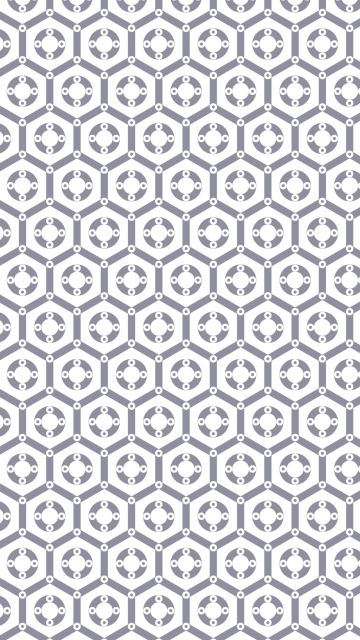
Write a Shadertoy shader that draws this pattern.

```glsl
// Honeycomb lattice of grey struts with a washer-like ring in each cell.
// Each point is folded into its nearest hexagon; distance functions then draw
// the struts, the ring, and the pierced studs on ring and lattice corners.

const vec3  PAPER = vec3(1.0);
const vec3  INK = vec3(0.56, 0.56, 0.62);
const float PITCH = 0.0852;                    // cell spacing / canvas height
const vec2  ORIGIN = vec2(-0.0331, -0.0115);   // a cell centre, from mid canvas

// Sizes below are in units of the cell spacing.
const float STRUT_HALF = 0.066;
const float RING_OUTER = 0.287;
const float RING_INNER = 0.155;
const float STUD_ORBIT = 0.219;
const float STUD_RADIUS = 0.068;
const float STUD_HOLE = 0.027;
const float SQRT3 = 1.7320508;

// Offset from the nearest centre of a triangular lattice with unit spacing.
vec2 hexFold(vec2 p) {
    vec2 size = vec2(1.0, SQRT3);
    vec2 a = mod(p + 0.5 * size, size) - 0.5 * size;
    vec2 b = mod(p, size) - 0.5 * size;
    return dot(a, a) < dot(b, b) ? a : b;
}

// Distance from inside a unit-width hexagon to its boundary.
float hexEdge(vec2 q) {
    return 0.5 - max(q.x, dot(q, vec2(0.5, 0.5 * SQRT3)));
}

float fillMask(float d, float blur) {
    return 1.0 - smoothstep(-blur, blur, d);
}

void mainImage(out vec4 fragColor, in vec2 fragCoord) {
    vec2 uv = (fragCoord - 0.5 * iResolution.xy) / iResolution.y;
    float blur = 0.75 / (iResolution.y * PITCH);
    vec2 q = abs(hexFold((uv - ORIGIN) / PITCH));
    float r = length(q);

    // Struts and ring
    float strut = hexEdge(q) - STRUT_HALF;
    float ring = max(r - RING_OUTER, RING_INNER - r);
    float ink = fillMask(min(strut, ring), blur);

    // Studs: four on the ring, one on every lattice corner
    vec2 folded = vec2(max(q.x, q.y), min(q.x, q.y));
    float stud = length(folded - vec2(STUD_ORBIT, 0.0));
    stud = min(stud, length(q - vec2(0.5, 0.5 / SQRT3)));
    stud = min(stud, length(q - vec2(0.0, 1.0 / SQRT3)));
    ink *= 1.0 - fillMask(stud - STUD_RADIUS, blur);
    ink = max(ink, fillMask(stud - STUD_HOLE, blur));

    fragColor = vec4(mix(PAPER, INK, ink), 1.0);
}
```
